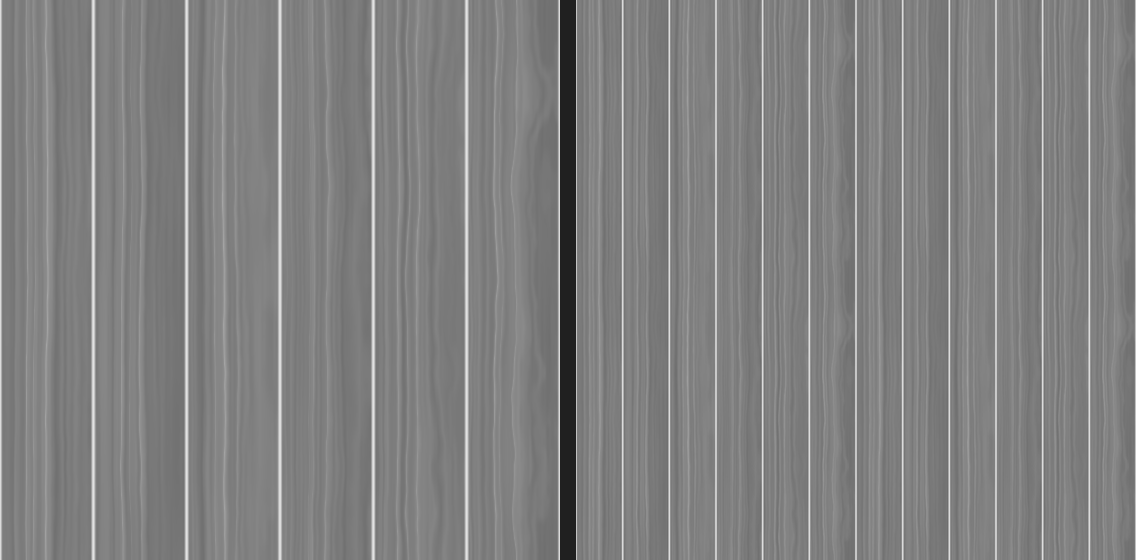
Left: one tile. Right: repeated 2 by 2.
Write a WebGL 1 fragment shader that draws this texture map.

```glsl
precision highp float;

uniform vec2 u_resolution;

const float PLANKS = 6.0;           // whole planks across the tile
const float SEAM_HALF_WIDTH = 0.0055;
const float SEAM_TONE = 0.89;
const float WOOD_TONE = 0.488;
const float GRAIN_CONTRAST = 0.055;
const float FIBRE_CONTRAST = 0.022;
const float CLOUD_CONTRAST = 0.025;
const float VEIN_CONTRAST = 0.13;
const float WANDER_MIN = 0.07;      // sideways drift of the grain, in planks
const float WANDER_MAX = 0.17;
const float COARSE_RINGS = 22.0;    // grain bands per plank
const float FINE_RINGS = 48.0;
const int OCTAVES = 4;
const int VEINS = 3;

float hash(vec3 p) {
  p = fract(p * 0.1031);
  p += dot(p, p.zyx + 31.32);
  return fract((p.x + p.y) * p.z);
}

// Value noise that wraps vertically after a whole number of cells
float noise(vec2 p, float period, float seed) {
  vec2 cell = floor(p);
  vec2 f = p - cell;
  f = f * f * (3.0 - 2.0 * f);
  float y0 = mod(cell.y, period);
  float y1 = mod(cell.y + 1.0, period);
  float low = mix(hash(vec3(cell.x, y0, seed)),
                  hash(vec3(cell.x + 1.0, y0, seed)), f.x);
  float high = mix(hash(vec3(cell.x, y1, seed)),
                   hash(vec3(cell.x + 1.0, y1, seed)), f.x);
  return mix(low, high, f.y);
}

// Signed layered noise; the vertical frequency stays whole
float wrappedFbm(vec2 p, vec2 frequency, float seed) {
  float sum = 0.0;
  float amplitude = 0.5;
  for (int i = 0; i < OCTAVES; i++) {
    sum += amplitude * (noise(p * frequency, frequency.y, seed) - 0.5);
    frequency *= 2.0;
    seed += 7.0;
    amplitude *= 0.5;
  }
  return sum;
}

// Ring coordinate: straight on the left, flattening into islands on the right
float ringField(vec2 p, float plank, float seed) {
  float flatness = mix(0.65, 1.35, hash(vec3(plank, 3.0, 17.0)));
  float wander = mix(WANDER_MIN, WANDER_MAX, plank / (PLANKS - 1.0));
  float field = p.x - flatness * p.x * p.x * p.x / 3.0;
  float drift = wrappedFbm(p, vec2(3.0, 6.0), seed);
  return field + wander * mix(0.35, 1.0, p.x) * drift;
}

// Pale lines with one crisp side and one fading side
float veins(float field, float plank) {
  float sum = 0.0;
  for (int i = 0; i < VEINS; i++) {
    float k = float(i);
    float level = 0.26 + 0.085 * k + 0.05 * hash(vec3(plank, k, 41.0));
    float strength = mix(0.35, 1.0, hash(vec3(plank, k, 59.0)));
    float d = field - level;
    float falloff = d < 0.0 ? 0.006 : 0.018;
    sum += strength * exp(-abs(d) / falloff);
  }
  return min(sum, 1.0);
}

float woodTone(vec2 p, float plank) {
  float seed = 11.0 + plank * 37.0;
  float field = ringField(p, plank, seed);

  // Bands that follow the ring coordinate
  float coarse = noise(vec2(field * COARSE_RINGS, 0.0), 1.0, seed + 3.0) - 0.5;
  float fine = noise(vec2(field * FINE_RINGS, 0.0), 1.0, seed + 5.0) - 0.5;

  // Straighter fibres and broad tonal drift
  float fibre = noise(vec2(p.x * 36.0 + field * 8.0, p.y * 5.0), 5.0, seed + 9.0) - 0.5;
  float cloud = wrappedFbm(p, vec2(2.0, 3.0), seed + 13.0);

  return WOOD_TONE + GRAIN_CONTRAST * (coarse + 0.8 * fine)
       + FIBRE_CONTRAST * fibre + CLOUD_CONTRAST * cloud
       + VEIN_CONTRAST * veins(field, plank);
}

void main() {
  vec2 uv = gl_FragCoord.xy / u_resolution;
  float across = uv.x * PLANKS;
  float plank = floor(across);
  vec2 p = vec2(across - plank, uv.y);

  // Soft pale seams centred on the plank borders
  float seamDistance = min(p.x, 1.0 - p.x) / PLANKS;
  float seam = 1.0 - smoothstep(0.0, SEAM_HALF_WIDTH, seamDistance);

  float tone = mix(woodTone(p, plank), SEAM_TONE, seam);
  gl_FragColor = vec4(vec3(tone), 1.0);
}
```
